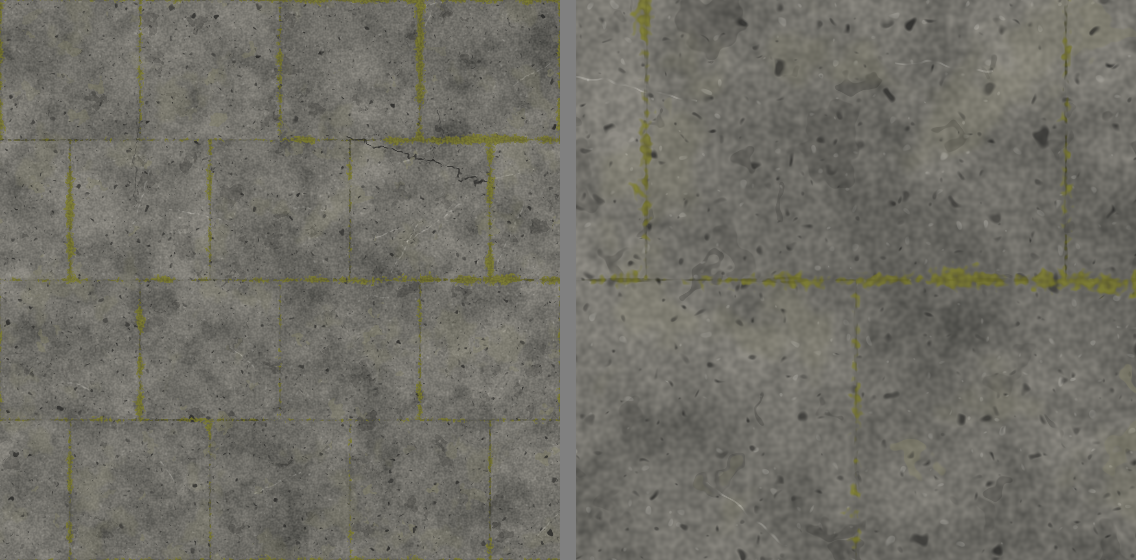
Left: the whole. Right: its middle third, enlarged.
Write a WebGL 2 fragment shader that draws this texture.

```glsl
#version 300 es
precision highp float;
uniform vec2 u_resolution;
out vec4 fragColor;

const float BLOCKS = 4.0;
const vec3 STONE_DARK = vec3(0.28, 0.28, 0.265);
const vec3 STONE_LIGHT = vec3(0.56, 0.55, 0.52);
const vec3 LICHEN = vec3(0.53, 0.52, 0.41);
const vec3 PIT = vec3(0.15, 0.15, 0.145);
const vec3 SEAM = vec3(0.19, 0.19, 0.10);
const vec3 MOSS_DARK = vec3(0.36, 0.35, 0.14);
const vec3 MOSS_LIGHT = vec3(0.49, 0.49, 0.15);

vec2 hash2(vec2 p) {
  vec3 q = fract(p.xyx * vec3(0.1031, 0.1030, 0.0973));
  q += dot(q, q.yzx + 33.33);
  return fract((q.xx + q.yz) * q.zy);
}
float cornerSlope(vec2 cell, vec2 offset, float period) {
  float angle = 6.2832 * hash2(mod(cell, period) + period).x;
  return dot(vec2(cos(angle), sin(angle)), offset);
}
// Gradient noise that wraps at the canvas border
float noise(vec2 p, float period) {
  vec2 q = p * period, cell = floor(q), f = q - cell, e = vec2(1.0, 0.0);
  vec2 s = f * f * f * (f * (f * 6.0 - 15.0) + 10.0);
  float low = mix(cornerSlope(cell, f, period), cornerSlope(cell + e, f - e, period), s.x);
  float high = mix(cornerSlope(cell + e.yx, f - e.yx, period), cornerSlope(cell + 1.0, f - 1.0, period), s.x);
  return mix(low, high, s.y);
}
float fbm(vec2 p, float period, int octaves) {
  float sum = 0.0, gain = 1.0;
  for (int i = 0; i < octaves; i++, period *= 2.0, gain *= 0.6) sum += gain * noise(p, period);
  return sum;
}
// One randomly sized spot of random strength in some cells of a grid
float spots(vec2 p, float count, float density, float radius, float soft) {
  vec2 q = p * count, cell = mod(floor(q), count) + count;
  vec2 center = 0.22 + 0.56 * hash2(cell), pick = hash2(cell + 71.0);
  float size = radius * mix(0.3, 1.0, pick.y * pick.y);
  float d = length(fract(q) - center) / count;
  float strength = step(pick.x, density) * mix(1.0, 0.45, pick.x / density);
  return strength * (1.0 - smoothstep(size - soft, size + soft, d));
}
float lineMask(vec2 p, vec2 a, vec2 b, float width, float soft) {
  vec2 along = b - a;
  float t = clamp(dot(p - a, along) / dot(along, along), 0.0, 1.0);
  return 1.0 - smoothstep(width * (1.0 - 0.7 * t), width + soft, length(p - a - along * t));
}
// x: moss cover, y: dark broken seam
vec2 joint(float d, vec2 id, float growth, float ragged, float soft) {
  vec2 rnd = hash2(id);
  float reach = mix(-0.0012, 0.0085, smoothstep(-0.25, 0.85, growth + 0.5 * (rnd.x - 0.5)));
  float moss = smoothstep(-0.0022, 0.0026, reach - d + 0.006 * ragged);
  float seam = (1.0 - smoothstep(0.0003, 0.0007 + soft, d)) * mix(0.3, 0.9, rnd.y * rnd.y);
  return vec2(moss, seam * smoothstep(-0.5, 0.35, ragged - 0.5 * growth));
}

void main() {
  vec2 p = gl_FragCoord.xy / u_resolution;
  float soft = 1.0 / min(u_resolution.x, u_resolution.y);
  float grain = noise(p, 256.0), grit = noise(p + 0.37, 128.0);
  vec2 wobble = vec2(fbm(p, 32.0, 3), fbm(p + 0.53, 32.0, 3));
  vec2 chip = vec2(noise(p, 110.0), noise(p + 0.71, 110.0));

  // Running bond: alternate rows shift by half a block
  float row = floor(p.y * BLOCKS);
  float column = p.x * BLOCKS + 0.5 * (1.0 - mod(row, 2.0));
  vec2 block = vec2(mod(floor(column), BLOCKS), row);

  // Mottled stone
  float tone = 0.63 + 0.14 * (hash2(block + 5.0).x - 0.5);
  tone += 0.34 * fbm(p, 7.0, 5) + 0.16 * fbm(p + 0.43, 28.0, 3) + 0.27 * grain + 0.2 * grit;
  tone -= 0.18 * smoothstep(0.05, 0.5, fbm(p + 0.21, 14.0, 4));
  vec3 color = mix(STONE_DARK, STONE_LIGHT, clamp(tone, 0.0, 1.0));

  // Stains, lichen and pale flecks
  vec2 torn = p + 0.024 * wobble + 0.004 * chip;
  color *= 1.0 - 0.17 * spots(torn, 13.0, 0.45, 0.018, 0.0015);
  color *= 1.0 - 0.17 * spots(torn + 0.27, 24.0, 0.35, 0.009, 0.001);
  float lichen = spots(torn.yx + 0.31, 15.0, 0.35, 0.016, 0.0015);
  lichen = max(lichen, 0.5 * smoothstep(0.2, 0.5, fbm(p + 0.67, 9.0, 4)));
  color = mix(color, LICHEN, 0.42 * lichen);
  color += 0.09 * spots(p + 0.13 + 0.004 * chip, 90.0, 0.3, 0.002, soft);

  // Pits in three sizes
  vec2 rough = p + 0.004 * wobble + 0.0045 * chip;
  float pits = spots(rough, 25.0, 0.45, 0.0046, 0.0015);
  pits = max(pits, 0.85 * spots(rough + 0.19, 47.0, 0.38, 0.0026, 0.0012));
  pits = max(pits, 0.6 * spots(rough + 0.41, 85.0, 0.3, 0.0018, 0.001));
  color = mix(color, PIT, 0.85 * pits);

  // Fine pale scratches
  for (int i = 0; i < 20; i++) {
    vec2 start = hash2(vec2(i, 17)), shape = hash2(vec2(i, 43));
    float angle = 6.2832 * shape.x;
    vec2 end = start + mix(0.03, 0.12, shape.y) * vec2(cos(angle), sin(angle));
    color += 0.1 * lineMask(p + 0.004 * wobble, start, end, 0.0003, soft) * smoothstep(-0.3, 0.3, grit);
  }

  // Branching cracks
  vec2 jagged = p + 0.014 * wobble, fork = vec2(0.77, 0.71);
  float crack = lineMask(jagged, fork, vec2(0.62, 0.755), 0.0006, soft);
  crack = max(crack, lineMask(jagged, fork, vec2(0.88, 0.665), 0.0006, soft));
  crack = max(crack, 0.6 * lineMask(jagged, fork, vec2(0.79, 0.80), 0.0003, soft));
  crack = max(crack, 0.5 * lineMask(jagged, vec2(0.245, 0.82), vec2(0.237, 0.63), 0.0003, soft));
  color = mix(color, PIT, 0.75 * crack * smoothstep(-0.6, 0.1, grit));

  // Broken seams with uneven moss, thicker in the upper rows
  vec2 edge = vec2(round(column), round(p.y * BLOCKS));
  vec2 d = abs(vec2(column, p.y * BLOCKS) - edge) / BLOCKS;
  d = abs(d + 0.002 * wobble);
  float growth = 0.8 * noise(p, 12.0) + 0.7 * noise(p, 26.0);
  float ragged = grain + grit + 0.7 * wobble.x;
  vec2 sideId = vec2(mod(edge.x, BLOCKS) + 11.0, row + 3.0);
  vec2 bedId = vec2(floor(p.x * BLOCKS) + 29.0, mod(edge.y, BLOCKS) + 47.0);
  float bedBias = 0.32 * step(0.5, p.x) * step(1.5, edge.y) - 0.05;
  vec2 side = joint(d.x, sideId, growth + 0.36 * step(2.5, row), ragged, soft);
  vec2 cover = max(side, joint(d.y, bedId, growth + bedBias, ragged, soft));
  color = mix(color, SEAM, 0.8 * cover.y);
  vec3 moss = mix(MOSS_DARK, MOSS_LIGHT, clamp(0.5 + 0.9 * grain + 0.6 * growth, 0.0, 1.0));
  color = mix(color, moss, 0.78 * cover.x);
  fragColor = vec4(clamp(color, 0.0, 1.0), 1.0);
}
```
